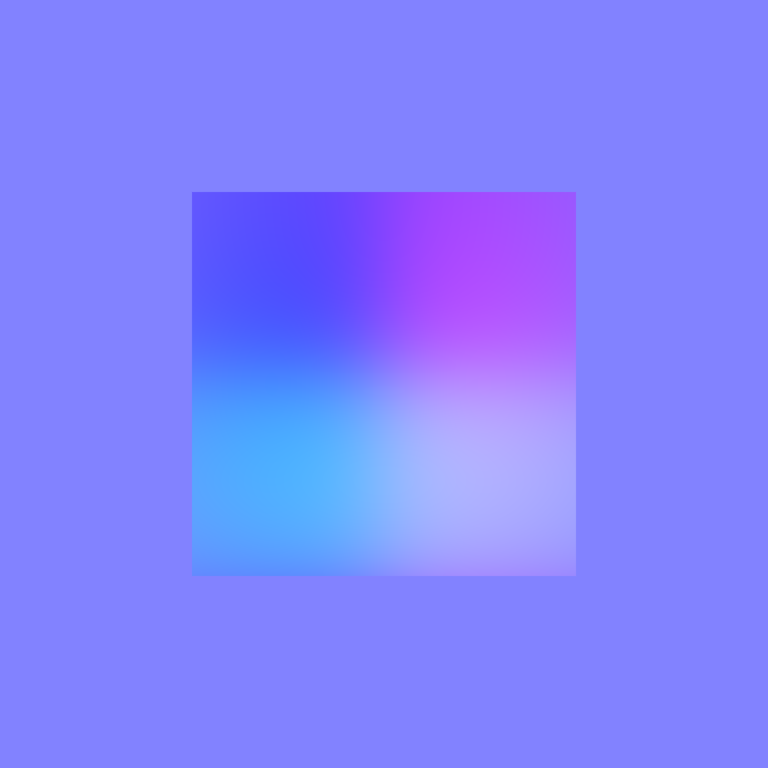
Write a three.js fragment shader that draws this background.

```glsl
#define HALF_SIZE 0.25
#define EDGE_SOFTNESS 0.001
#define CREST vec2(-0.03, 0.05)
#define STEEPNESS vec2(3.0, 3.5)
#define TILT vec2(0.265, 0.235)
#define SIDE_FADE 0.35
#define FOOT_FADE 0.6
#define CROSS_FADE vec2(0.6, 0.5)
#define FLAT_COLOR vec3(0.51, 0.51, 1.0)

varying vec2 vUv;

// Smooth step through zero, saturating at -1 and 1
vec2 softSign(vec2 x) {
  return 2.0 / (1.0 + exp(-2.0 * x)) - 1.0;
}

// Slope of a rounded bump, with p from -1 to 1 across the panel
vec2 bumpSlope(vec2 p) {
  vec2 fromCrest = (p - CREST) * vec2(1.0, -1.0);
  vec2 slope = softSign(fromCrest * STEEPNESS);

  // Flatten toward both sides and toward the foot
  float foot = max(fromCrest.y, 0.0);
  float footSquared = foot * foot;
  slope.x *= 1.0 - SIDE_FADE * fromCrest.x * fromCrest.x;
  slope.y *= 1.0 - FOOT_FADE * footSquared * footSquared * foot;

  // Each axis weakens away from the centre of the other
  return TILT * slope / (1.0 + CROSS_FADE * p.yx * p.yx);
}

// Coverage of the centred square
float panelMask(vec2 offset) {
  float dist = max(abs(offset.x), abs(offset.y)) - HALF_SIZE;
  return 1.0 - smoothstep(-EDGE_SOFTNESS, EDGE_SOFTNESS, dist);
}

void main() {
  vec2 offset = vUv - 0.5;

  // Encode the slope in red and green over full blue
  vec3 panelColor = vec3(0.5 + bumpSlope(offset / HALF_SIZE), 1.0);

  gl_FragColor = vec4(mix(FLAT_COLOR, panelColor, panelMask(offset)), 1.0);
}
```
